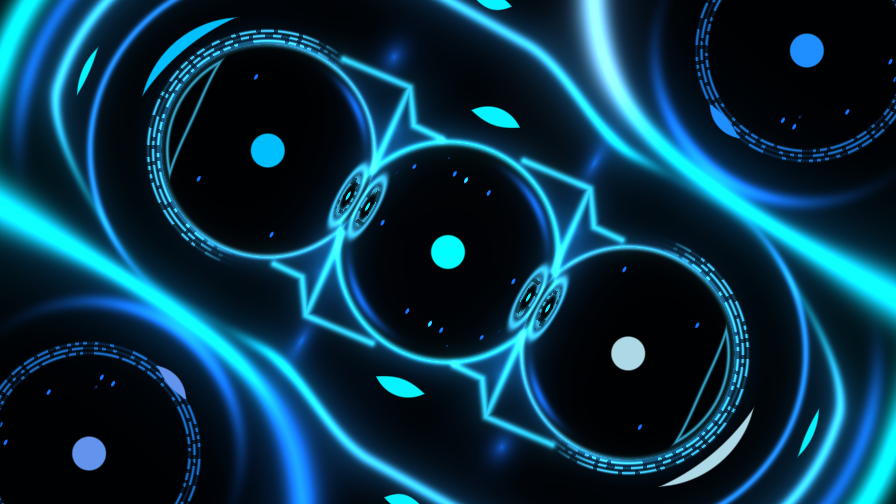
This background is drawn by a WebGL 1 fragment shader. Its source:

```glsl
precision highp float;
uniform vec2 u_resolution;

const vec3 CYAN = vec3(0.03, 0.95, 1.0);
const vec3 AZURE = vec3(0.08, 0.44, 1.0);
const vec3 SKY = vec3(0.25, 0.78, 0.95);
const vec3 NAVY = vec3(0.04, 0.25, 0.46);

float hash(vec2 p) {
  return fract(sin(dot(p, vec2(127.1, 311.7))) * 4375.85);
}

// Bright core with a faint halo.
float glow(float d, float w) {
  return exp(-d * d / (w * w)) + 0.12 * exp(-abs(d) / (3.0 * w));
}

// x: angle from the middle in units of the span, y: radial distance.
vec2 arc(vec2 p, float radius, float middle, float span) {
  float turn = mod(atan(p.y, p.x) - middle + 3.1416, 6.2832) - 3.1416;
  return vec2(turn / span, length(p) - radius);
}

float softArc(vec2 a, float w) {
  return glow(a.y, w) * exp(-a.x * a.x);
}

float lens(vec2 a, float thick, float px) {
  return smoothstep(-px, px, thick * (1.0 - a.x * a.x) - abs(a.y));
}

float disc(vec2 p, float px) {
  return smoothstep(px, -px, length(p) - 0.145);
}

float segment(vec2 p, vec2 a, vec2 b) {
  vec2 ab = b - a;
  return length(p - a - ab * clamp(dot(p - a, ab) / dot(ab, ab), 0.0, 1.0));
}

// Thin concentric rings broken into dashes.
float dashes(vec2 p, float radius) {
  float sum = 0.0;
  for (int k = 0; k < 3; k++) {
    float f = float(k);
    float on = step(0.4, hash(vec2(floor(atan(p.y, p.x) * 28.0), f)));
    sum += exp(-pow((length(p) - radius - 0.042 * f) / 0.012, 2.0)) * (0.25 + 0.75 * on);
  }
  return sum;
}

void main() {
  float px = 4.32 / u_resolution.y;
  vec2 s = (gl_FragCoord.xy - 0.5 * u_resolution) * px;
  vec2 p = vec2(0.87 * s.x - 0.49 * s.y, 0.49 * s.x + 0.87 * s.y);
  vec3 col = vec3(0.0, 0.003, 0.01);

  // Envelope around the central wells, merging with the streams.
  float reach = length(vec2(max(abs(p.x) - 1.77, 0.0), p.y));
  float pinch = smoothstep(-0.3, 1.0, p.x * sign(p.y)) * smoothstep(0.4, 1.4, abs(p.y));
  float tip = smoothstep(1.9, 2.8, abs(p.x));
  float edge = reach - 1.88 + 0.38 * pinch;
  float merged = 1.0 - 0.85 * pinch * smoothstep(0.7, 1.4, abs(p.x));
  col += merged * (mix(SKY, CYAN, pinch) * glow(edge, 0.05) * 0.85 + NAVY * exp(-abs(edge) / 0.15) * 0.7);
  col += mix(AZURE, SKY, 0.3) * glow(reach - 1.52, 0.03) * tip * 0.9;
  col += (AZURE * glow(reach - 2.14, 0.07) * 0.7 + CYAN * glow(reach - 2.4, 0.12)) * tip * (1.0 - pinch);

  // Ring of the middle well, weaker at both necks.
  float ring = length(p) - 0.94;
  float open = smoothstep(0.15, 0.5, length(vec2(abs(p.x) - 0.885, p.y)));
  col += mix(SKY, CYAN, 0.4) * glow(ring, 0.028) * (0.25 + 0.6 * open);
  col += NAVY * exp(-abs(ring) / 0.12) * step(0.0, ring) * 0.7;

  // The rest appears twice, turned by half a circle.
  for (int i = 0; i < 2; i++) {
    float side = float(i);
    vec2 q = p * (1.0 - 2.0 * side);
    vec2 well = q + vec2(1.77, 0.0);
    vec2 corner = q - vec2(1.83, 3.01);
    vec3 wellTint = mix(vec3(0.0, 0.75, 1.0), vec3(0.68, 0.85, 0.9), side);
    vec3 cornerTint = mix(vec3(0.12, 0.56, 1.0), vec3(0.39, 0.58, 0.93), side);

    // Stream between the envelope and the corner well.
    float bend = exp(-1.6 * max(q.x, -0.8));
    float stream = (q.y - 1.53 - bend) / sqrt(1.0 + 2.56 * bend * bend);
    float wide = mix(0.075, 0.19, smoothstep(2.2, 3.8, q.x)) + 0.05 * smoothstep(1.0, 0.2, q.x);
    vec3 tint = mix(mix(vec3(0.6, 0.87, 1.0), AZURE, side), CYAN, smoothstep(0.4, 1.3, q.x));
    float haze = exp(-abs(stream) / (stream > 0.0 ? 0.24 : 0.16));
    col += smoothstep(-0.6, 0.0, q.x) * (tint * glow(stream, wide) * 0.9 + NAVY * haze * 0.8);

    // Corner well.
    col += AZURE * softArc(arc(corner, 1.3, -1.75, 0.75), 0.06);
    col += mix(AZURE, SKY, 0.3) * dashes(corner, 0.86) * 0.8;

    // Outer well: bright rim, dashed far side, crescents.
    float facing = well.x / max(length(well), 0.01);
    float rim = length(well) - 0.91;
    vec2 neck = q + vec2(0.885, 0.0);
    float gap = smoothstep(0.15, 0.5, length(neck));
    col += SKY * glow(rim, 0.022) * (0.25 + 0.55 * gap * smoothstep(-0.9, 0.2, facing));
    col += NAVY * exp(-abs(rim) / 0.1) * step(0.0, rim) * 0.6;
    col += SKY * dashes(well, 0.94) * smoothstep(0.3, -0.3, facing);
    vec2 a = arc(well, 0.86, 3.23, 0.65);
    float bulge = 0.08 * (1.0 - a.x * a.x);
    col += SKY * exp(-pow((bulge - abs(a.y + bulge)) / 0.014, 2.0)) * 0.8;
    col += AZURE * softArc(arc(well, 0.84, 0.96, 0.3), 0.035) * 0.8;
    col += AZURE * softArc(arc(q, 0.85, 1.0, 0.35), 0.035) * 0.8;

    // Neck: paired dashed ovals.
    float size = length(vec2(abs(neck.x) - 0.095, neck.y) / vec2(0.075, 0.27));
    float dash = 0.35 + 0.65 * step(0.4, hash(floor(neck * 30.0)));
    col *= smoothstep(0.4, 1.1, size);
    col += SKY * exp(-pow((size - 1.0) * 5.0, 2.0)) * 0.9;
    col += SKY * exp(-pow((size - 0.6) * 7.0, 2.0)) * dash * 0.8;
    col += CYAN * smoothstep(0.2, 0.1, size);

    // Horns flowing from both rims to a peak.
    vec2 n = neck * (neck.y < 0.0 ? -1.0 : 1.0);
    vec2 peak = vec2(-0.09, 1.07);
    vec2 barb = vec2(0.1, 0.8);
    float horn = min(segment(n, peak, vec2(-0.02, 0.3)), segment(n, peak, barb));
    horn = min(horn, segment(n, barb, vec2(0.36, 0.82)));
    horn = min(horn, segment(n, peak, vec2(-0.7, 1.0)));
    col += mix(SKY, CYAN, 0.3) * glow(horn, 0.032) * 0.85;
    col += NAVY * exp(-length((n - vec2(0.0, 0.7)) * vec2(7.0, 4.0))) * 0.9;
    col += AZURE * exp(-length((q - vec2(-1.22, 1.23)) * vec2(14.0, 10.0))) * 0.8;
    col += AZURE * exp(-length((q - vec2(0.72, 1.28)) * vec2(20.0, 7.0))) * 0.8;

    // Specks inside the wells.
    vec2 spot = (fract(q * 9.0) - 0.5) * vec2(1.6, 0.8);
    float near = min(length(q), min(length(well), length(corner)));
    float zone = smoothstep(0.55, 0.6, near) * smoothstep(0.82, 0.78, near);
    col += AZURE * smoothstep(0.25, 0.12, length(spot)) * zone * step(0.9, hash(floor(q * 9.0)));

    // Lens shapes and solid cores.
    col = mix(col, wellTint, lens(arc(well, 1.17, 2.78, 0.46), 0.05, px));
    col = mix(col, CYAN, lens(arc(q, 1.23, 1.74, 0.18), 0.075, px));
    col = mix(col, CYAN, lens(arc(q, 2.17, 1.9, 0.07), 0.06, px));
    col = mix(col, CYAN, lens(arc(well, 1.7, 3.24, 0.13), 0.03, px));
    col = mix(col, cornerTint, lens(arc(corner, 0.95, -1.92, 0.2), 0.05, px));
    col = mix(col, wellTint, disc(well, px));
    col = mix(col, cornerTint, disc(corner, px));
  }
  col = mix(col, vec3(0.0, 1.0, 1.0), disc(p, px));
  gl_FragColor = vec4(min(col, 1.0), 1.0);
}
```
